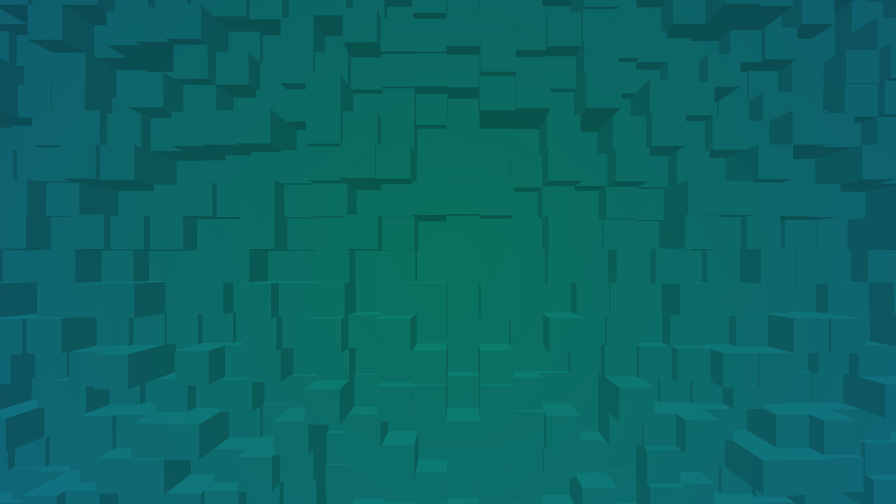
A Shadertoy shader for this background:

```glsl
// Wall of square blocks of random height in perspective, green at the middle and blue outside.

#define CELL 0.059                       // block width at the back, in canvas heights
#define VANISH vec2(0.030, -0.028)       // vanishing point from the canvas centre
#define NEAREST 0.84                     // relative depth of the tallest block fronts
#define INNER_COLOR vec3(0.035, 0.445, 0.360)
#define OUTER_COLOR vec3(0.060, 0.385, 0.450)
#define TOP_LIGHT 1.10
#define UNDER_LIGHT 0.78
#define RIGHT_LIGHT 0.83
#define LEFT_LIGHT 0.86
#define SAMPLES 3                        // antialiasing grid per axis

float hash(vec2 cell) {
    return fract(sin(dot(cell, vec2(127.1, 311.7))) * 43758.5);
}

// Depth of a block's front face, from NEAREST to 1
float frontDepth(vec2 cell) {
    return mix(NEAREST, 1.0, hash(cell));
}

// Walk the ray outward through the grid and return the light on the first face hit
float blockLight(vec2 ray) {
    vec2 outward = step(0.0, ray) * 2.0 - 1.0;
    vec2 slope = max(abs(ray), 1e-5);
    vec2 cell = floor(ray * NEAREST + 0.5);
    float depth = NEAREST;
    float sideLight = 1.0;

    for (int i = 0; i < 10; i++) {
        float front = frontDepth(cell);
        if (depth > front) return sideLight;

        vec2 exits = (cell * outward + 0.5) / slope;
        depth = min(exits.x, exits.y);
        if (depth >= front) return 1.0;

        if (exits.x < exits.y) {
            cell.x += outward.x;
            sideLight = outward.x > 0.0 ? LEFT_LIGHT : RIGHT_LIGHT;
        } else {
            cell.y += outward.y;
            sideLight = outward.y > 0.0 ? UNDER_LIGHT : TOP_LIGHT;
        }
    }
    return 1.0;
}

void mainImage(out vec4 fragColor, in vec2 fragCoord) {
    // Average the block light over the pixel
    float light = 0.0;
    for (int j = 0; j < SAMPLES; j++) {
        for (int i = 0; i < SAMPLES; i++) {
            vec2 jitter = (vec2(i, j) + 0.5) / float(SAMPLES) - 0.5;
            vec2 point = (fragCoord + jitter - 0.5 * iResolution.xy) / iResolution.y;
            light += blockLight((point - VANISH) / CELL);
        }
    }
    light /= float(SAMPLES * SAMPLES);

    // Radial tint, slightly dimmer toward the top
    vec2 position = (fragCoord - 0.5 * iResolution.xy) / iResolution.y;
    vec3 tint = mix(INNER_COLOR, OUTER_COLOR, min(length(position), 1.0));
    fragColor = vec4(tint * light * (1.0 - 0.07 * position.y), 1.0);
}
```
